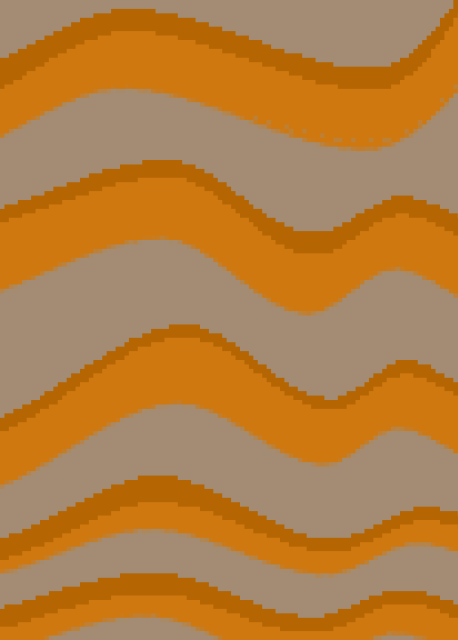
This background is drawn by a WebGL 2 fragment shader. Its source:

```glsl
#version 300 es
precision highp float;
// Five blocky orange waves with dark upper rims, rolling across a taupe ground.

uniform vec2 u_resolution;
out vec4 fragColor;

const vec3 TAUPE = vec3(0.64, 0.55, 0.45);
const vec3 ORANGE = vec3(0.81, 0.47, 0.06);
const vec3 RIM = vec3(0.71, 0.40, 0.01);

// Lengths are in units of 1/768 of the canvas height, with y measured downward.
const float UNITS = 768.0;
const float CELL = UNITS / 144.0;
const int WAVES = 5;

// Each wave turns four times: left trough, crest, trough, small crest.
const vec4 TURN_X[WAVES] = vec4[](
    vec4(-80, 155, 448, 848), vec4(-80, 203, 378, 482), vec4(-40, 222, 398, 487),
    vec4(-30, 190, 400, 510), vec4(-80, 183, 375, 482));
const vec4 TOP_Y[WAVES] = vec4[](
    vec4(96, 11, 82, -448), vec4(264, 192, 280, 236), vec4(507, 390, 478, 433),
    vec4(650, 571, 647, 609), vec4(742, 687, 740, 708));
const vec4 RIM_DEPTH[WAVES] = vec4[](
    vec4(38, 27, 26, 0), vec4(17, 21, 26, 22), vec4(20, 15, 14, 17),
    vec4(26, 32, 15, 16), vec4(25, 25, 20, 16));
const vec4 BODY_DEPTH[WAVES] = vec4[](
    vec4(96, 96, 98, 245), vec4(105, 95, 97, 88), vec4(87, 95, 80, 82),
    vec4(43, 65, 43, 44), vec4(60, 53, 60, 53));

// Smooth curve through four turning points, folded back past the last one.
float waveHeight(float x, vec4 turns, vec4 heights) {
    x = min(x, turns.w - 0.8 * (x - turns.w));
    float y = mix(heights.x, heights.y, smoothstep(turns.x, turns.y, x));
    y = mix(y, heights.z, smoothstep(turns.y, turns.z, x));
    return mix(y, heights.w, smoothstep(turns.z, turns.w, x));
}

// Layered sines for the uneven lower fringe.
float ripple(float x, float seed) {
    return sin(x * 0.31 + seed) + 0.6 * sin(x * 0.73 + seed * 2.3);
}

// Sparse pale flecks just inside the lower edge, on the right of the top wave.
float fleck(float x, float inside, int wave) {
    float line = step(abs(inside - 9.0), 2.7);
    float dashes = step(0.45, ripple(x, 1.7));
    return wave == 0 ? 0.4 * line * dashes * step(285.0, x) : 0.0;
}

// Flat colour of one cell centred at p.
vec3 paint(vec2 p) {
    vec3 color = TAUPE;
    for (int i = 0; i < WAVES; i++) {
        vec4 turns = TURN_X[i];
        float top = waveHeight(p.x, turns, TOP_Y[i]);
        float rimEnd = waveHeight(p.x, turns, TOP_Y[i] + RIM_DEPTH[i]);
        float bottom = waveHeight(p.x + 8.0, turns, TOP_Y[i] + BODY_DEPTH[i]);
        float inside = bottom - p.y + 0.6 * ripple(p.x, float(i));
        float body = step(top, p.y) * smoothstep(-3.0, 4.0, inside);
        vec3 fill = mix(RIM, ORANGE, step(rimEnd, p.y));
        fill = mix(fill, TAUPE, fleck(p.x, inside, i));
        color = mix(color, fill, body);
    }
    return color;
}

vec3 paintCell(vec2 cell) {
    return paint((cell + 0.5) * CELL);
}

void main() {
    vec2 p = vec2(gl_FragCoord.x, u_resolution.y - gl_FragCoord.y) * UNITS / u_resolution.y;

    // Square cells, blended across one pixel at their borders.
    vec2 grid = p / CELL - 0.5;
    vec2 cell = floor(grid);
    float pixel = UNITS / (CELL * u_resolution.y);
    vec2 blend = clamp((grid - cell - 0.5) / pixel + 0.5, 0.0, 1.0);
    vec3 upper = mix(paintCell(cell), paintCell(cell + vec2(1, 0)), blend.x);
    vec3 lower = mix(paintCell(cell + vec2(0, 1)), paintCell(cell + vec2(1, 1)), blend.x);
    fragColor = vec4(mix(upper, lower, blend.y), 1.0);
}
```
